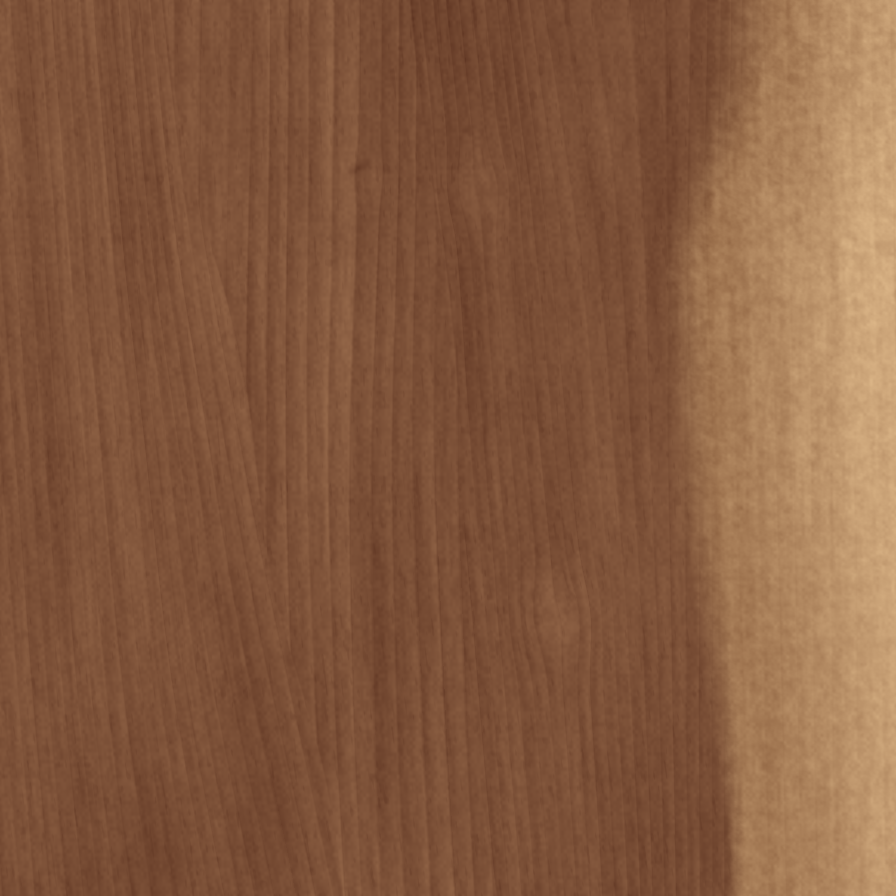
Write a Shadertoy shader that draws this texture.

```glsl
float hash(vec2 p) {
    return fract(sin(dot(p, vec2(127.1, 311.7))) * 43758.5453);
}

float noise(vec2 p) {
    vec2 i = floor(p), f = fract(p);
    f = f * f * (3.0 - 2.0 * f);
    return mix(mix(hash(i), hash(i + vec2(1, 0)), f.x),
               mix(hash(i + vec2(0, 1)), hash(i + vec2(1, 1)), f.x), f.y);
}

float fbm(vec2 p) {
    float sum = 0.0, amp = 0.5;
    for (int i = 0; i < 4; i++) {
        sum += amp * noise(p);
        p = p * 2.03 + 17.3;
        amp *= 0.5;
    }
    return sum;
}

// Growth rings with a soft rise and a sharp dark edge, plus long and short fibres
float grain(float across, float along, float rings, float strength) {
    float r = across * rings + 1.6 * noise(vec2(across * 14.0, along * 0.8));
    float f = fract(r);
    float ring = f * (1.0 - smoothstep(0.86, 1.0, f)) - 0.4;
    float vary = 0.3 + 0.9 * noise(vec2(floor(r) * 7.3, along * 3.0));
    float streak = fbm(vec2(across * 30.0, along * 1.5)) - 0.47;
    float fibre = noise(vec2(across * 130.0, along * 6.0)) - 0.5;
    float hair = noise(vec2(across * 250.0, along * 26.0)) - 0.5;
    return strength * ring * vary + 0.55 * streak + 0.19 * fibre + 0.19 * hair;
}

// Small curl that pushes the grain sideways; x is the push, y the pale glow
vec2 knot(vec2 p, vec2 center, float size) {
    vec2 d = (p - center) / size;
    float fall = exp(-dot(d * vec2(1.0, 0.75), d * vec2(1.0, 0.75)));
    return vec2(-d.x * size * 0.6, 0.32 * (0.3 + fbm(p * 70.0))) * fall;
}

void mainImage(out vec4 fragColor, in vec2 fragCoord) {
    vec2 uv = fragCoord / iResolution.xy;
    vec2 curl = knot(uv, vec2(0.535, 0.79), 0.03)
              + knot(uv, vec2(0.62, 0.31), 0.036)
              + 0.6 * knot(uv, vec2(0.41, 0.805), 0.022);
    float y = uv.y;
    float x = uv.x + curl.x + 0.008 * (noise(vec2(uv.x * 5.0, y * 4.0)) - 0.5);

    // Three grain fields: leaning left, upright centre, gently leaning right
    float leftG = x + y * mix(0.07, 0.2, smoothstep(0.0, 0.3, x));
    float midG = x + 0.02 * y + 0.008 * sin(y * 4.0);
    float rightG = x + 0.1 * y * (1.0 - smoothstep(0.56, 0.8, x));
    float seamA = x - (0.382 - 0.2 * y + 0.007 * sin(y * 13.0));
    float seamB = x - (0.552 - 0.085 * y - 0.008 * sin(y * 8.0));

    float tone = grain(leftG, y, 50.0, 0.28) + 0.04;
    float mid = grain(midG, y + 4.0, 40.0, 0.46) + 0.05;
    mid -= 0.24 * exp(-max(seamA, 0.0) * 24.0) * smoothstep(0.02, 0.2, y) * smoothstep(0.95, 0.5, y);
    tone = mix(tone, mid, smoothstep(-0.001, 0.002, seamA));
    float right = grain(rightG, y + 9.0, 70.0, 0.3) - 0.01;
    right -= 0.2 * exp(-max(seamB, 0.0) * 28.0);
    right -= 0.13 * smoothstep(0.58, 0.72, x);
    tone = mix(tone, right, smoothstep(-0.001, 0.002, seamB));

    // Broad stain, short pores and fine tooth
    tone += 0.5 * (fbm(uv * vec2(7.0, 3.0) + 5.0) - 0.47);
    float pore = noise(vec2(midG * 280.0 + y * 20.0, y * 75.0));
    tone -= 0.14 * smoothstep(0.74, 0.95, pore);
    float tooth = noise(uv * vec2(290.0, 240.0)) + 0.6 * noise(uv * vec2(150.0, 110.0) + 31.0) - 0.8;
    tone += 0.2 * tooth + curl.y;
    vec2 tick = (uv - vec2(0.4, 0.812 + 0.4 * (uv.x - 0.4))) / vec2(0.012, 0.006);
    tone -= 0.4 * exp(-dot(tick, tick));
    vec3 heart = mix(vec3(0.40, 0.235, 0.155), vec3(0.56, 0.385, 0.27),
                     clamp(0.49 + tone, -0.25, 1.15));

    // Pale sapwood with short slanted ripples, rougher towards the top
    float edge = 0.822 - 0.06 * smoothstep(0.0, 0.6, y) + 0.07 * smoothstep(0.68, 1.0, y)
               + 0.008 * (noise(vec2(2.0, y * 7.0)) - 0.5);
    float ripple = fbm(vec2(uv.x * 75.0 - y * 30.0, y * 95.0 + uv.x * 40.0)) - 0.47;
    float sapGrain = grain(uv.x + 0.02 * y, y + 20.0, 45.0, 0.16);
    float glow = 0.12 + 0.7 * smoothstep(-0.02, 0.25, uv.x - edge);
    glow += 0.55 * sapGrain + (0.28 + 0.2 * y * y) * ripple + 0.14 * tooth;
    vec3 sap = mix(vec3(0.60, 0.43, 0.29), vec3(0.85, 0.70, 0.52), clamp(glow, -0.2, 1.1));

    float blur = mix(0.016, 0.034, smoothstep(0.0, 0.5, y)) + 0.025 * smoothstep(0.75, 1.0, y);
    float border = uv.x - edge + 0.008 * ripple + 0.015 * sapGrain;
    fragColor = vec4(mix(heart, sap, smoothstep(-blur, blur, border)), 1.0);
}
```
